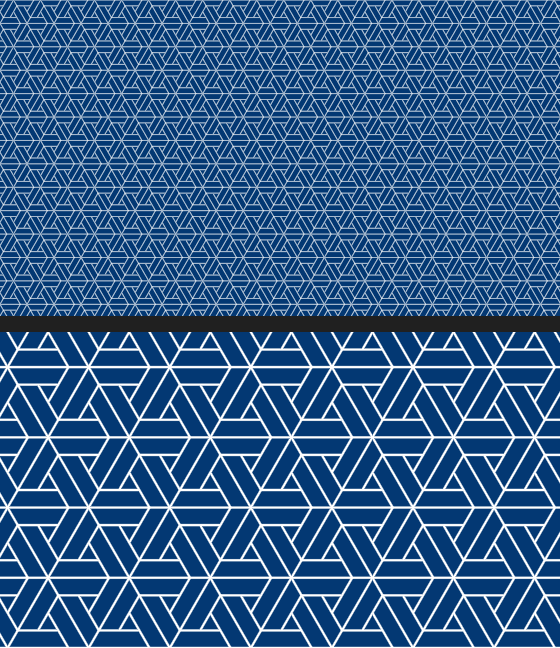
Top, the full canvas; bottom, a detail of the centre.
Write a Shadertoy shader that draws this pattern.

```glsl
const float ROWS = 13.5;         // triangle rows over the canvas height
const float SIDE = 1.1547005;    // triangle side for a row height of one
const float STRIP = 0.25;        // strip depth, in row heights
const float LINE_WIDTH = 0.033;  // in row heights
const float SOFTNESS = 1.2;      // edge filter width, in pixels
const vec3 NAVY = vec3(0.01, 0.22, 0.45);
const vec3 WHITE = vec3(1.0);

// Distances to the base, right and left edges of the enclosing triangle
vec3 triangleDistances(vec2 p) {
    vec2 f = fract(vec2(p.x / SIDE - 0.5 * p.y, p.y));
    float diagonal = f.x + f.y - 1.0;
    return diagonal < 0.0 ? vec3(f.y, -diagonal, f.x)
                          : vec3(1.0 - f.y, 1.0 - f.x, diagonal);
}

float min3(vec3 v) {
    return min(v.x, min(v.y, v.z));
}

// Box-filtered coverage of a line at distance d
float lineCoverage(float d, float blur) {
    float halfWidth = 0.5 * LINE_WIDTH;
    float overlap = min(d + 0.5 * blur, halfWidth) - max(d - 0.5 * blur, -halfWidth);
    return clamp(overlap / blur, 0.0, 1.0);
}

void mainImage(out vec4 fragColor, in vec2 fragCoord) {
    // Rows are anchored to the top of the canvas
    vec2 p = fragCoord * ROWS / iResolution.y;
    p.y += 1.0 - ROWS;
    float blur = SOFTNESS * ROWS / iResolution.y;

    // Each inner line stops at the next one, forming a pinwheel
    vec3 d = triangleDistances(p);
    vec3 inner = max(abs(d - STRIP), STRIP - d.yzx);

    float edgeInk = lineCoverage(min3(d), blur);
    float innerInk = lineCoverage(min3(inner), blur);
    float ink = 1.0 - (1.0 - edgeInk) * (1.0 - innerInk);

    fragColor = vec4(mix(NAVY, WHITE, ink), 1.0);
}
```
